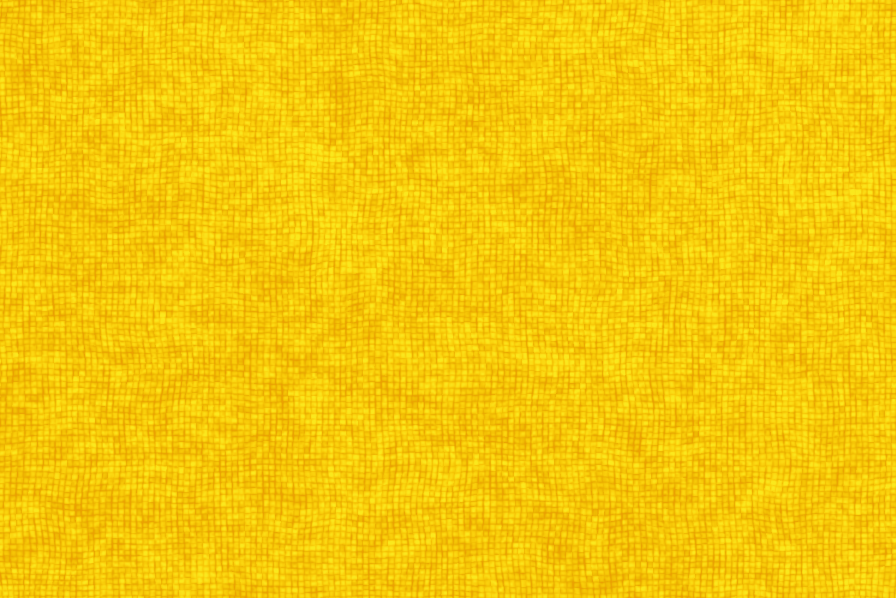
Reproduce this texture procedurally as a Shadertoy shader.

```glsl
// Bright yellow woven cloth: a fine plain weave with uneven yarn and soft mottling.

float hash(vec2 p) {
    vec3 h = fract(vec3(p.xyx) * 0.1031);
    h += dot(h, h.yzx + 33.33);
    return fract((h.x + h.y) * h.z);
}

float noise(vec2 p) {
    vec2 i = floor(p), f = fract(p);
    f = f * f * (3.0 - 2.0 * f);
    return mix(mix(hash(i), hash(i + vec2(1, 0)), f.x),
               mix(hash(i + vec2(0, 1)), hash(i + vec2(1, 1)), f.x), f.y);
}

// Brightness of the cloth at p, where the canvas is one unit high
float clothTone(vec2 p) {
    // Thread grid, bent slightly so the rows wander
    vec2 q = p * 100.0;
    q += 0.9 * (vec2(noise(q * 0.13), noise(q * 0.16 + 57.0)) - 0.5);
    vec2 cell = floor(q);
    vec2 d = fract(q) - 0.5;

    // Alternate cells show the warp or the weft on top
    bool weftOnTop = mod(cell.x + cell.y, 2.0) < 0.5;
    vec2 squeeze = weftOnTop ? vec2(0.7, 1.0) : vec2(0.95, 0.65);
    vec2 bulge = cos(3.14159 * d * squeeze);
    float tone = 0.115 * (bulge.x * bulge.y - 0.53);

    // Each visible stitch has its own shade
    tone += 0.095 * (hash(cell + 11.0) - 0.5);
    tone += weftOnTop ? 0.008 : -0.008;

    // Thin dark gaps between threads, broken along their length
    vec2 edge = floor(q + 0.5);
    vec2 gap = 1.0 - smoothstep(0.0, 0.28, 0.5 - abs(d));
    float upright = noise(vec2(edge.x * 7.0, q.y * 0.4));
    float level = noise(vec2(q.x * 0.4, edge.y * 7.0 + 90.0));
    tone -= 0.11 * gap.x * upright * upright + 0.06 * gap.y * level * level;

    // Fibre grain, then clumps drawn out along the weft
    tone += 0.09 * (noise(q * 2.1 + 31.0) - 0.5);
    tone += 0.075 * (noise(q * vec2(0.32, 0.6) + 140.0) - 0.5);
    tone += 0.035 * (noise(q * vec2(0.07, 0.15) + 210.0) - 0.5);

    // Broad uneven light, a little stronger toward the upper right
    tone += 0.02 * (noise(p * 3.0 + 8.0) - 0.5);
    tone += 0.008 * (p.x - 0.75) + 0.012 * (p.y - 0.5);
    return 0.797 + tone;
}

// Amber in the shade, through golden yellow, to lemon in the light
vec3 yellowDye(float tone) {
    float green = clamp(tone, 0.63, 0.91);
    float lift = clamp((green - 0.69) / 0.17, 0.0, 1.2);
    float red = mix(0.92, 0.98, smoothstep(0.66, 0.84, green));
    return vec3(red, green, mix(0.008, 0.08, lift * lift));
}

void mainImage(out vec4 fragColor, in vec2 fragCoord) {
    // Four samples per pixel smooth the thread edges
    vec3 color = vec3(0.0);
    for (int i = 0; i < 4; i++) {
        vec2 offset = vec2(i % 2, i / 2) * 0.5 - 0.25;
        color += yellowDye(clothTone((fragCoord + offset) / iResolution.y));
    }
    fragColor = vec4(color * 0.25, 1.0);
}
```
